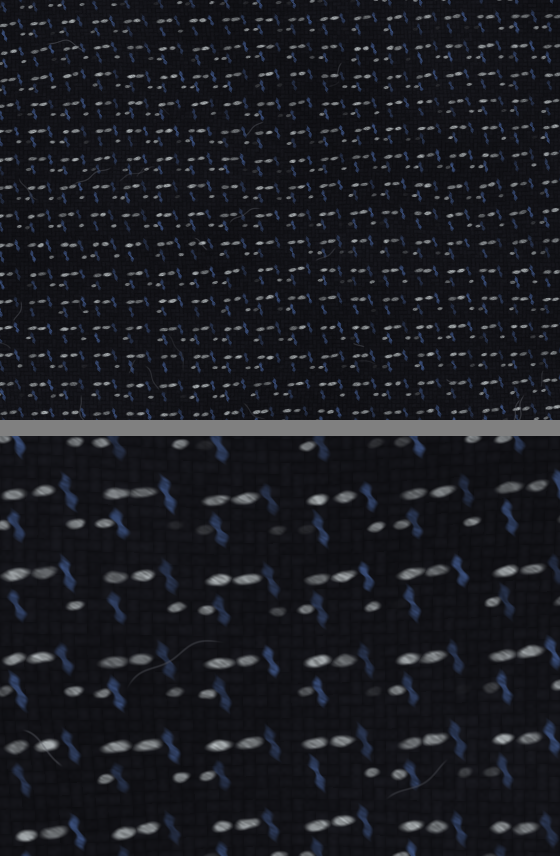
Top, the full canvas; bottom, a detail of the centre.
Write a Shadertoy shader that draws this texture.

```glsl
// Dark woven cloth with pairs of pale dashes, slanted blue stitches and stray fibres.

float hash(vec2 p) {
    vec3 q = fract(p.xyx * vec3(0.1031, 0.1030, 0.0973));
    q += dot(q, q.yzx + 33.33);
    return fract((q.x + q.y) * q.z);
}

float noise(vec2 p) {
    vec2 i = floor(p), f = fract(p);
    f = f * f * (3.0 - 2.0 * f);
    return mix(mix(hash(i), hash(i + vec2(1, 0)), f.x),
               mix(hash(i + vec2(0, 1)), hash(i + vec2(1, 1)), f.x), f.y);
}

// Pale horizontal dash: soft ellipse rising slightly to the right
float dash(vec2 p, vec2 radius) {
    p.y -= 0.14 * p.x;
    return smoothstep(1.3, 0.5, length(p / radius));
}

// Blue stitch: leaning strand pinched in the middle by its twist
float stitch(vec2 p, float size) {
    p.x += 0.28 * p.y;
    float width = 0.062 * (0.8 - 0.25 * cos(p.y * 28.0));
    p.x += 0.012 * sin(p.y * 28.0);
    return smoothstep(1.3, 0.45, length(vec2(p.x / width, pow(abs(p.y) / (0.23 * size), 1.5))));
}

// Black ground: rounded threads crossing in a twill
float ground(vec2 p) {
    vec2 g = p * vec2(8.0, 7.0), id = floor(g), f = fract(g) - 0.5;
    bool warpOnTop = mod(id.x + id.y, 4.0) < 2.0;
    float across = warpOnTop ? f.x : f.y;
    float along = warpOnTop ? f.y : f.x;
    float thread = (1.0 - 3.0 * across * across) * (1.0 - 1.2 * along * along);
    return thread * (0.6 + 0.6 * hash(id)) + 0.35 * (noise(p * 25.0) - 0.5);
}

// Fine curved fibres scattered over the cloth
float fibres(vec2 p, float aspect, float pixel) {
    float sum = 0.0;
    for (float i = 0.0; i < 26.0; i++) {
        vec2 centre = vec2(hash(vec2(i, 3.0)) * aspect, hash(vec2(i, 8.0)));
        float a = 6.283 * hash(vec2(i, 15.0));
        vec2 q = mat2(cos(a), -sin(a), sin(a), cos(a)) * (p - centre);
        float reach = mix(0.015, 0.06, pow(hash(vec2(i, 21.0)), 2.0));
        float bend = q.y - (hash(vec2(i, 30.0)) - 0.5) * 18.0 * q.x * q.x
                   - 0.003 * sin(q.x * 110.0 + i);
        float line = smoothstep(0.0007 + pixel, 0.0, abs(bend));
        sum += line * smoothstep(reach, reach * 0.7, abs(q.x)) * (0.3 + 0.7 * hash(vec2(i, 41.0)));
    }
    return sum;
}

void mainImage(out vec4 fragColor, in vec2 fragCoord) {
    vec2 uv = fragCoord / iResolution.xy;
    float aspect = iResolution.x / iResolution.y;

    // 17.45 by 15 repeats, slightly tilted and pulled out of true
    vec2 cloth = uv * vec2(17.45, 15.0) + vec2(0.22, 0.395);
    cloth.y -= 0.16 * (uv.x - 0.5);
    cloth += 0.22 * (vec2(noise(uv * 6.0 + 4.0), noise(uv * 6.0 + 19.0)) - 0.5);
    vec2 id = floor(cloth), cell = fract(cloth) - 0.5;
    vec2 fray = 0.025 * (vec2(noise(cloth * 9.0), noise(cloth * 9.0 + 50.0)) - 0.5);

    // Ground
    float weave = ground(cloth);
    vec3 col = vec3(0.050, 0.051, 0.065) + vec3(0.030, 0.031, 0.037) * weave;
    col *= 0.9 + 0.2 * noise(uv * 5.0 + 70.0);

    // Two stitches and two dash rows in each repeat
    float blue = 0.0, pale = 0.0;
    for (float k = 0.0; k < 2.0; k++) {
        float side = 2.0 * k - 1.0;
        vec2 seed = id + 37.0 * k;
        vec2 jitter = 0.05 * (vec2(hash(seed + 5.0), hash(seed + 11.0)) - 0.5);
        vec2 p = cell + fray - jitter;

        float size = 0.75 + 0.25 * hash(seed + 17.0);
        float strength = 0.45 + 0.55 * hash(seed + 23.0);
        blue = max(blue, strength * stitch(p - vec2(0.03 + 0.25 * side, 0.01 + 0.19 * side), size));

        // Upper row: full pair, one dash sometimes worn short
        float span = 0.09 + 0.05 * sqrt(hash(seed + 29.0));
        float glow = 0.55 + 0.45 * hash(seed + 31.0);
        pale = max(pale, glow * dash(p - vec2(0.14 * side - 0.1, 0.2 + 0.012 * side),
                                     vec2(span, 0.068)));

        // Lower row: small dashes, often hidden
        float shown = smoothstep(0.2, 0.6, hash(seed + 43.0));
        pale = max(pale, 0.75 * shown * dash(p - vec2(0.36 * side, -0.18), vec2(0.085, 0.058)));
    }

    // Yarn grain and colour
    float grain = 0.8 + 0.4 * noise(cloth * vec2(22.0, 30.0) + cloth.yx * 12.0);
    col = mix(col, vec3(0.20, 0.27, 0.42) * grain, blue);
    col = mix(col, vec3(0.60, 0.62, 0.63) * grain, pale);

    // Loose fibres above the weave
    float hair = fibres(vec2(uv.x * aspect, uv.y), aspect, 1.0 / iResolution.y);
    col = mix(col, vec3(0.34, 0.35, 0.38), 0.5 * min(hair, 1.0));

    fragColor = vec4(col, 1.0);
}
```
